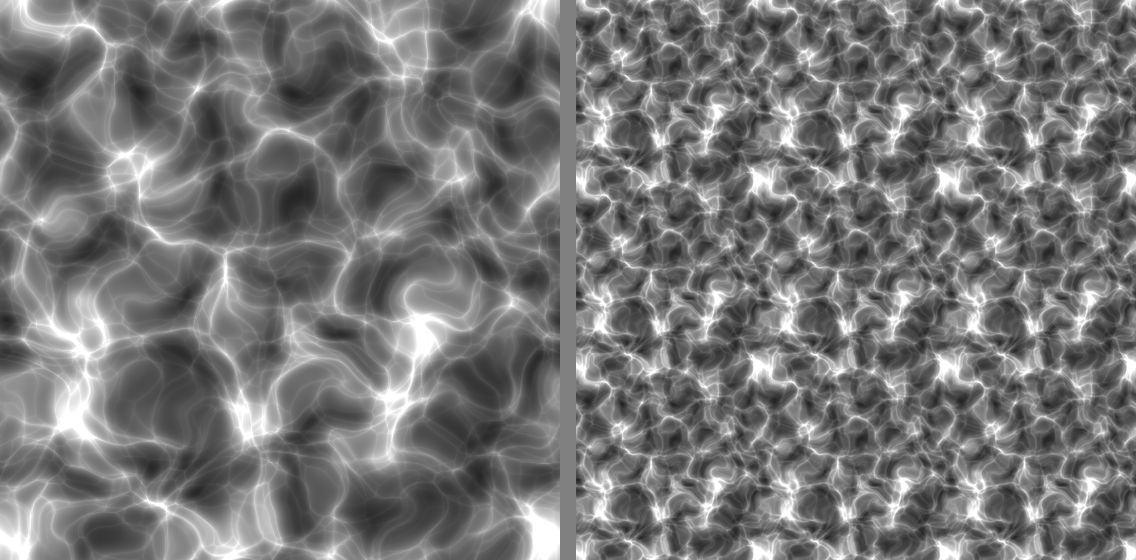
Left: one tile. Right: repeated 3 by 3.
Give the GLSL for this texture, as a Shadertoy shader.

```glsl
// Grey web of bright, thin, branching veins around soft dark hollows.
// Layers of wrapping cell distance, bent by gradient noise, are summed; each
// layer strengthens the finer one above it, so detail gathers on the veins.

#define BASE_CELLS 7      // hollows across the canvas, whole number
#define OCTAVES 3
#define GAIN 0.6          // strength of each finer layer
#define WARP 0.07         // bending of the veins, in canvas units
#define VEIN_GAIN 0.5     // extra light in the vein core
#define VEIN_NARROW 14.0  // higher gives thinner cores
#define DETAIL_FLOOR 0.5  // fine detail left inside dark hollows
#define DETAIL_BOOST 1.2  // extra fine detail along veins
#define PATCHES 0.8       // broad light and dark areas
#define TONE 0.75         // below 1 opens up the shadows
#define CONTRAST 0.5
#define BLACK_LEVEL 0.1

// Integer hash of a wrapped lattice cell: three random values from 0 to 1
vec3 cellHash(ivec2 cell, int period, int seed) {
    uvec3 v = uvec3((cell + 4 * period) % period, seed);
    v = v * 1664525u + 1013904223u;
    v.x += v.y * v.z;
    v.y += v.z * v.x;
    v.z += v.x * v.y;
    v ^= v >> 16u;
    v.x += v.y * v.z;
    v.y += v.z * v.x;
    v.z += v.x * v.y;
    return vec3(v >> 8u) / 16777216.0;
}

// Height of one lattice corner: a random slope plus a small random offset
float cornerHeight(ivec2 cell, vec2 offset, int period, int seed) {
    vec3 random = cellHash(cell, period, seed) * 2.0 - 1.0;
    return dot(normalize(random.xy + 0.0001), offset) + 0.3 * random.z;
}

// Gradient noise that wraps after a whole number of cells
float wrappingNoise(vec2 uv, int period, int seed) {
    vec2 p = uv * float(period);
    ivec2 cell = ivec2(floor(p));
    vec2 f = p - floor(p);
    vec2 fade = f * f * f * (f * (f * 6.0 - 15.0) + 10.0);
    float corners[4];
    for (int i = 0; i < 4; i++) {
        ivec2 corner = ivec2(i % 2, i / 2);
        corners[i] = cornerHeight(cell + corner, f - vec2(corner), period, seed);
    }
    return mix(mix(corners[0], corners[1], fade.x),
               mix(corners[2], corners[3], fade.x), fade.y);
}

vec2 noisePair(vec2 uv, int period, int seed) {
    return vec2(wrappingNoise(uv, period, seed), wrappingNoise(uv, period, seed + 1));
}

// Dark at scattered points, rising to bright creases midway between them
float hollows(vec2 p, int period, int seed) {
    ivec2 cell = ivec2(floor(p));
    vec2 f = p - floor(p);
    float nearest = 9.0;
    float second = 9.0;
    for (int y = -1; y <= 1; y++) {
        for (int x = -1; x <= 1; x++) {
            ivec2 neighbour = ivec2(x, y);
            vec2 point = cellHash(cell + neighbour, period, seed).xy;
            float d = length(vec2(neighbour) + point - f);
            second = min(second, max(nearest, d));
            nearest = min(nearest, d);
        }
    }
    float core = exp(-VEIN_NARROW * (second - nearest));
    return pow(nearest, 1.4) * (1.0 + VEIN_GAIN * core);
}

// Sum of layers, each weighted by the coarser ones below it
float veins(vec2 uv) {
    float total = 0.0;
    float amplitude = 1.0;
    float weight = 1.0;
    int cells = BASE_CELLS;
    for (int i = 0; i < OCTAVES; i++) {
        vec2 shift = vec2(0.37, 0.61) * float(i);
        float layer = hollows(uv * float(cells) + shift, cells, 31 + i);
        total += amplitude * weight * layer;
        weight *= DETAIL_FLOOR + DETAIL_BOOST * layer;
        amplitude *= GAIN;
        cells *= 2;
    }
    return total;
}

void mainImage(out vec4 fragColor, in vec2 fragCoord) {
    vec2 uv = fragCoord / iResolution.xy;
    vec2 bend = noisePair(uv, BASE_CELLS, 3) + 0.36 * noisePair(uv, 2 * BASE_CELLS, 7);
    float patches = 1.0 + PATCHES * wrappingNoise(uv, 4, 19);
    float light = max(patches * veins(uv + WARP * bend), 0.0);
    float grey = BLACK_LEVEL + CONTRAST * pow(light, TONE);
    fragColor = vec4(vec3(clamp(grey, 0.0, 1.0)), 1.0);
}
```
